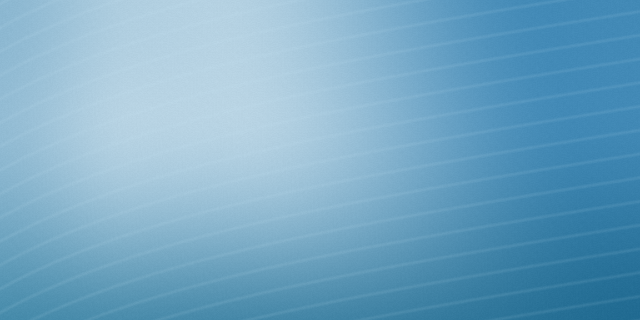
This background is drawn by a WebGL 2 fragment shader. Its source:

```glsl
#version 300 es
precision highp float;

#define LINE_SPACING 0.0742
#define LINE_WIDTH 0.0075
#define LINE_STRENGTH 0.10
#define GRAIN_SCALE 384.0
#define GRAIN_STRENGTH 0.022
#define GLOW_SLANT 0.12

uniform vec2 u_resolution;
out vec4 fragColor;

const vec3 DEEP_LEFT = vec3(0.22, 0.51, 0.64);
const vec3 DEEP_RIGHT = vec3(0.12, 0.41, 0.56);
const vec3 SKY_LEFT = vec3(0.36, 0.60, 0.74);
const vec3 SKY_RIGHT = vec3(0.26, 0.54, 0.715);
const vec3 GLOW = vec3(0.73, 0.835, 0.895);
const vec3 LINE_TINT = vec3(0.78, 0.90, 0.96);

float hash(vec2 p) {
    return fract(sin(dot(p, vec2(127.1, 311.7))) * 43758.5453);
}

float valueNoise(vec2 p) {
    vec2 cell = floor(p);
    vec2 f = fract(p);
    f = f * f * (3.0 - 2.0 * f);
    float low = mix(hash(cell), hash(cell + vec2(1.0, 0.0)), f.x);
    float high = mix(hash(cell + vec2(0.0, 1.0)), hash(cell + 1.0), f.x);
    return mix(low, high, f.y);
}

// Blue gradient with a broad pale glow at the upper left
vec3 backdrop(vec2 uv) {
    vec3 deep = mix(DEEP_LEFT, DEEP_RIGHT, uv.x);
    vec3 sky = mix(SKY_LEFT, SKY_RIGHT, smoothstep(0.0, 0.8, uv.x));
    vec3 base = mix(deep, sky, smoothstep(-0.1, 0.70, uv.y));

    float slanted = uv.x + GLOW_SLANT * (uv.y - 0.6);
    float right = 1.0 - smoothstep(0.36, 0.91, slanted);
    float left = mix(0.60, 1.0, smoothstep(-0.02, 0.21, uv.x));
    float rise = smoothstep(-0.22, 0.68, uv.y);
    vec2 toCorner = uv - vec2(0.0, 1.0);
    float corner = 1.0 - 0.18 * exp(-12.0 * dot(toCorner, toCorner));
    return mix(base, GLOW, right * left * rise * corner);
}

// Evenly stacked arcs, steep at the left and flatter at the right
float arcLines(vec2 p, float pixel) {
    float bend = 0.15 * p.x - 0.2 * exp(-2.0 * p.x);
    float slope = 0.15 + 0.4 * exp(-2.0 * p.x);
    float row = (p.y - bend) / LINE_SPACING;
    float dist = abs(fract(row + 0.5) - 0.5) * LINE_SPACING;
    dist /= sqrt(1.0 + slope * slope);
    return 1.0 - smoothstep(0.0, LINE_WIDTH + pixel, dist);
}

void main() {
    vec2 uv = gl_FragCoord.xy / u_resolution;
    vec2 p = gl_FragCoord.xy / u_resolution.y;

    vec3 color = backdrop(uv);
    float line = arcLines(p, 0.5 / u_resolution.y);
    color = mix(color, LINE_TINT, line * LINE_STRENGTH);

    // Paper grain
    color += (valueNoise(p * GRAIN_SCALE) - 0.5) * GRAIN_STRENGTH;
    fragColor = vec4(clamp(color, 0.0, 1.0), 1.0);
}
```
